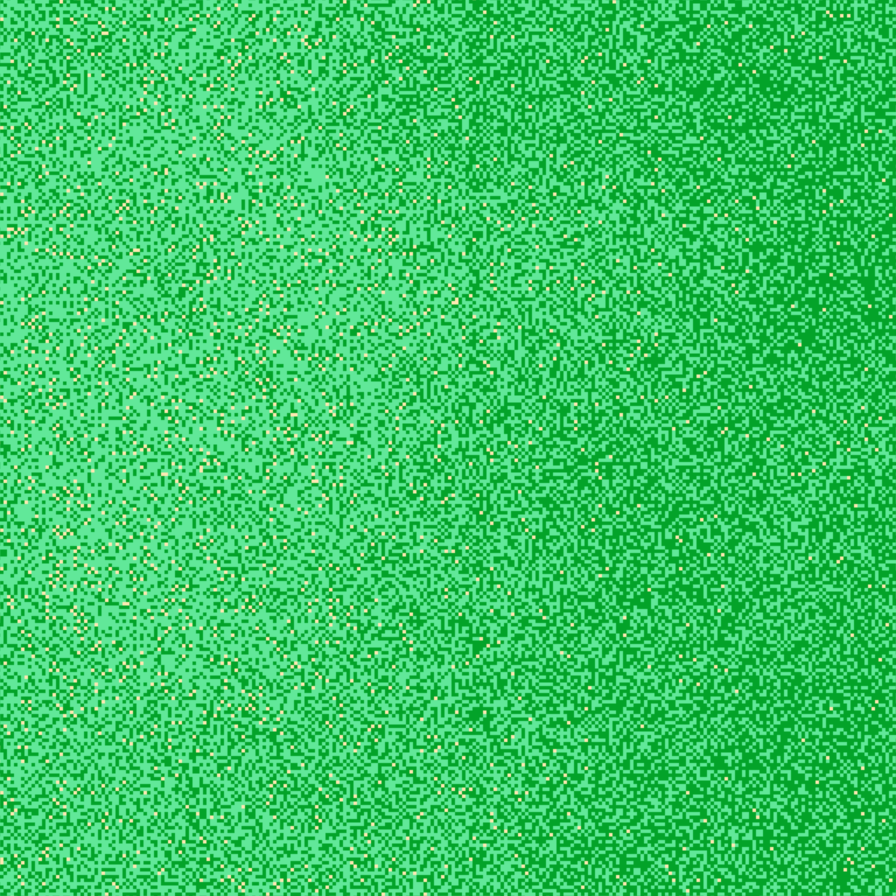
A three.js fragment shader for this texture:

```glsl
// Fine three-colour grain: mint and green speckle with scattered cream dots, darkening to the right.
#define CELLS 256.0          // grains across the canvas
#define EDGE 0.4             // width of the smoothed grain edge, in grains
#define SHARPEN 0.18         // how strongly neighbouring grains repel each other
#define CREAM_LEVEL 2.1      // grain value above which a dot turns cream
#define MOTTLE_SCALE 5.0     // patches across the canvas
#define MOTTLE 0.3           // strength of the patches
#define GLOW 0.36            // strength of the lighter zone at upper left
#define SEAM_X 0.53          // position of the faint upright seam
#define GREEN vec3(0.01, 0.64, 0.16)
#define MINT vec3(0.38, 0.91, 0.60)
#define CREAM vec3(1.00, 0.91, 0.70)

varying vec2 vUv;

vec2 hash2(vec2 p) {
  vec3 q = fract(p.xyx * vec3(0.1031, 0.1030, 0.0973));
  q += dot(q, q.yzx + 33.33);
  return fract((q.xx + q.yz) * q.zy);
}

// Gradient noise, about -0.7 to 0.7
float cornerSlope(vec2 corner, vec2 offset) {
  float angle = 6.2832 * hash2(corner + 17.0).x;
  return dot(vec2(cos(angle), sin(angle)), offset);
}

float gradientNoise(vec2 p) {
  vec2 i = floor(p);
  vec2 f = p - i;
  vec2 u = f * f * f * (f * (f * 6.0 - 15.0) + 10.0);
  vec2 e = vec2(1.0, 0.0);
  float low = mix(cornerSlope(i, f), cornerSlope(i + e, f - e), u.x);
  float high = mix(cornerSlope(i + e.yx, f - e.yx), cornerSlope(i + e.xx, f - e.xx), u.x);
  return mix(low, high, u.y);
}

// Normally distributed random value of one cell
float gaussian(vec2 cell) {
  vec2 h = hash2(cell + 301.0);
  return sqrt(-2.0 * log(max(h.x, 0.0001))) * cos(6.2832 * h.y);
}

// Grain with neighbours subtracted, scaled back to unit spread
float grain(vec2 cell) {
  vec2 e = vec2(1.0, 0.0);
  float around = gaussian(cell + e) + gaussian(cell - e)
               + gaussian(cell + e.yx) + gaussian(cell - e.yx);
  return (gaussian(cell) - SHARPEN * around) / sqrt(1.0 + 4.0 * SHARPEN * SHARPEN);
}

// Broad light and shade that shifts the colour shares
float tone(vec2 p) {
  float slope = mix(0.19, -0.34, smoothstep(0.1, 1.0, p.x));
  vec2 d = (p - vec2(0.25, 0.64)) / vec2(0.28, 0.32);
  float glow = GLOW * exp(-0.5 * dot(d, d));
  float s = (p.x - SEAM_X) / 0.008;
  float seam = 0.3 * exp(-s * s);
  return slope + glow - seam + MOTTLE * gradientNoise(p * MOTTLE_SCALE);
}

vec3 grainColor(vec2 cell) {
  float value = grain(cell) + tone((cell + 0.5) / CELLS);
  vec3 color = mix(GREEN, MINT, step(0.0, value));
  return mix(color, CREAM, step(CREAM_LEVEL, value));
}

void main() {
  // Blend across the borders of the square grains
  vec2 p = vUv * CELLS + 0.5 * EDGE;
  vec2 cell = floor(p);
  vec2 share = min((p - cell) / EDGE, 1.0);
  vec2 e = vec2(1.0, 0.0);
  vec3 lower = mix(grainColor(cell - e.xx), grainColor(cell - e.yx), share.x);
  vec3 upper = mix(grainColor(cell - e), grainColor(cell), share.x);
  gl_FragColor = vec4(mix(lower, upper, share.y), 1.0);
}
```
